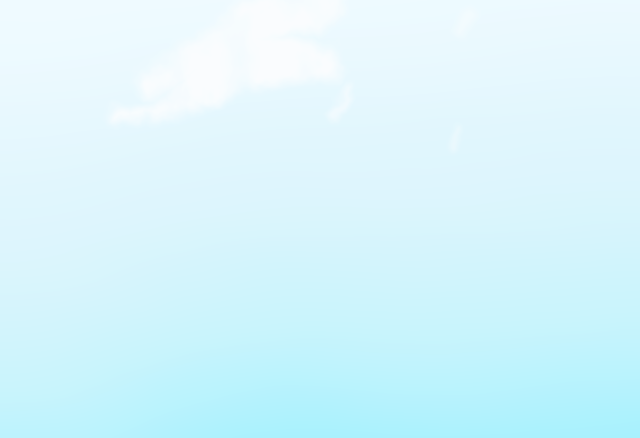
Write a WebGL 2 fragment shader that draws this texture.

```glsl
#version 300 es
precision highp float;

#define SKY_BASE vec3(0.645, 0.945, 0.992)
#define SKY_LOW vec3(0.775, 0.955, 0.990)
#define SKY_MID vec3(0.865, 0.960, 0.990)
#define SKY_TOP vec3(0.938, 0.982, 1.000)
#define CLOUD_COLOR vec3(0.982, 0.990, 0.995)
#define CLOUD_SOFTNESS 0.024
#define CLOUD_WARP 0.050
#define CLOUD_SCALE 17.0
#define HAZE_AMOUNT 0.035
#define LEFT_LIFT 0.17

uniform vec2 u_resolution;
out vec4 fragColor;

float hash(vec2 cell) {
    vec3 q = fract(cell.xyx * 0.1031);
    q += dot(q, q.yzx + 33.33);
    return fract((q.x + q.y) * q.z);
}

float valueNoise(vec2 p) {
    vec2 cell = floor(p);
    vec2 f = fract(p);
    f = f * f * (3.0 - 2.0 * f);
    float low = mix(hash(cell), hash(cell + vec2(1.0, 0.0)), f.x);
    float high = mix(hash(cell + vec2(0.0, 1.0)), hash(cell + 1.0), f.x);
    return mix(low, high, f.y);
}

float fbm(vec2 p) {
    float sum = 0.0;
    float amplitude = 0.5;
    for (int octave = 0; octave < 4; octave++) {
        sum += amplitude * valueNoise(p);
        p = mat2(0.8, 0.6, -0.6, 0.8) * p * 2.0 + 7.3;
        amplitude *= 0.5;
    }
    return sum / 0.9375;
}

// Distance to a capsule whose radius changes from ra to rb
float taperedCapsule(vec2 p, vec2 a, vec2 b, float ra, float rb) {
    vec2 axis = b - a;
    float t = clamp(dot(p - a, axis) / dot(axis, axis), 0.0, 1.0);
    return length(p - a - axis * t) - mix(ra, rb, t);
}

float coverage(float dist, float softness) {
    return 1.0 - smoothstep(-softness, softness, dist);
}

// Vertical gradient with a paler left side and faint haze
vec3 skyColor(vec2 p, vec2 uv) {
    float leftSide = 1.0 - smoothstep(0.0, 0.48, uv.x);
    float h = uv.y + LEFT_LIFT * leftSide * (1.0 - 0.7 * uv.y);
    h += 0.03 * (1.0 - uv.y) * exp(-30.0 * pow(uv.x - 0.70, 2.0));
    h -= 0.07 * uv.y * smoothstep(0.4, 1.0, uv.x);
    h += HAZE_AMOUNT * (fbm(p * vec2(3.0, 7.0)) - 0.5);
    vec3 color = mix(SKY_BASE, SKY_LOW, smoothstep(-0.12, 0.29, h) * 1.16 - 0.16);
    color = mix(color, SKY_MID, smoothstep(0.16, 0.60, h));
    return mix(color, SKY_TOP, smoothstep(0.48, 1.08, h));
}

// Large diagonal cloud with a detached tail
float cloudCover(vec2 p) {
    float body = taperedCapsule(p, vec2(0.27, 0.732), vec2(0.43, 0.765), 0.013, 0.032);
    body = min(body, taperedCapsule(p, vec2(0.345, 0.805), vec2(0.62, 0.965), 0.030, 0.055));
    body = min(body, taperedCapsule(p, vec2(0.42, 0.785), vec2(0.56, 0.865), 0.045, 0.060));
    body = min(body, taperedCapsule(p, vec2(0.57, 0.865), vec2(0.745, 0.858), 0.065, 0.034));
    body = min(body, taperedCapsule(p, vec2(0.61, 0.955), vec2(0.745, 0.985), 0.055, 0.035));
    float tail = taperedCapsule(p, vec2(0.795, 0.808), vec2(0.762, 0.742), 0.009, 0.014);
    return max(coverage(body, CLOUD_SOFTNESS), 0.6 * coverage(tail, 0.014));
}

// Two small faint wisps on the right
float wispCover(vec2 p) {
    float upper = taperedCapsule(p, vec2(1.070, 0.962), vec2(1.052, 0.928), 0.014, 0.010);
    float lower = taperedCapsule(p, vec2(1.046, 0.708), vec2(1.036, 0.668), 0.007, 0.010);
    return max(0.5 * coverage(upper, 0.016), 0.4 * coverage(lower, 0.013));
}

void main() {
    vec2 uv = gl_FragCoord.xy / u_resolution;
    vec2 p = gl_FragCoord.xy / u_resolution.y;
    vec3 color = skyColor(p, uv);

    // Ragged edges from warped coordinates
    vec2 warp = vec2(fbm(p * CLOUD_SCALE), fbm(p * CLOUD_SCALE + 31.7)) - 0.5;
    float cloud = cloudCover(p + CLOUD_WARP * warp);

    // Thin streaks and a blue hollow inside the cloud
    float density = mix(0.68, 1.0, smoothstep(0.25, 0.65, fbm(p * vec2(20.0, 13.0) + 4.0)));
    vec2 hollow = (p - vec2(0.548, 0.862)) / vec2(0.035, 0.045);
    density *= 1.0 - 0.3 * exp(-dot(hollow, hollow));
    float wisps = wispCover(p + 0.4 * CLOUD_WARP * warp);
    color = mix(color, CLOUD_COLOR, max(cloud * density, wisps));

    fragColor = vec4(clamp(color, 0.0, 1.0), 1.0);
}
```
